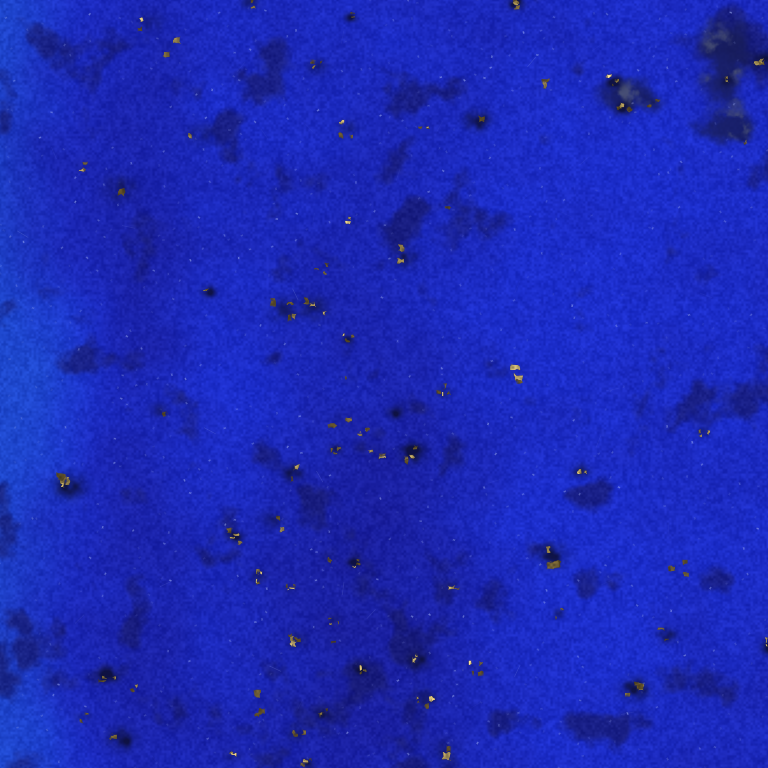
Reproduce this texture procedurally as a Shadertoy shader.

```glsl
// Polished lapis lazuli: mottled ultramarine with pyrite flecks, dark halos and pale dust.

float hash(vec2 p) {
    vec3 q = fract(p.xyx * 0.1031);
    q += dot(q, q.yzx + 33.33);
    return fract((q.x + q.y) * q.z);
}

vec2 hash2(vec2 p) {
    return vec2(hash(p + 17.3), hash(p + 91.7));
}

float noise(vec2 p) {
    vec2 i = floor(p), f = fract(p);
    f = f * f * (3.0 - 2.0 * f);
    return mix(mix(hash(i), hash(i + vec2(1, 0)), f.x),
               mix(hash(i + vec2(0, 1)), hash(i + vec2(1, 1)), f.x), f.y);
}

float fbm(vec2 p) {
    float sum = 0.0, amp = 0.53;
    for (int i = 0; i < 4; i++) {
        sum += amp * noise(p);
        p = mat2(1.6, 1.2, -1.2, 1.6) * p + 7.1;
        amp *= 0.5;
    }
    return sum;
}

float blob(vec2 p, vec2 centre, vec2 radius) {
    vec2 d = (p - centre) / radius;
    return exp(-dot(d, d));
}

// Cloudy grey inclusion near the upper right corner
float inclusion(vec2 p) {
    return blob(p, vec2(0.82, 0.875), vec2(0.045, 0.03))
         + blob(p, vec2(0.945, 0.92), vec2(0.04, 0.07))
         + 0.8 * blob(p, vec2(0.94, 0.83), vec2(0.055, 0.02));
}

// Chance of a pyrite cluster: a vein down the middle, few elsewhere
float richness(vec2 p) {
    return 0.03 + 0.34 * blob(p, vec2(0.49, 0.45), vec2(0.12, 0.6))
         + 0.05 * smoothstep(0.5, 0.1, p.y) + 0.3 * inclusion(p);
}

// x: gold coverage, y: dark halo, z: brightness of the gold
vec3 pyrite(vec2 p) {
    vec3 result = vec3(0);
    for (int i = 0; i < 9; i++) {
        vec2 cell = floor(p * 24.0) + vec2(i % 3 - 1, i / 3 - 1);
        vec2 centre = (cell + hash2(cell)) / 24.0;
        if (hash(cell + 5.5) > richness(centre)) continue;
        float size = mix(0.5, 1.25, pow(hash(cell + 41.0), 1.5));
        vec2 haloRadius = vec2(0.015, 0.012) * size;
        result.y = max(result.y, blob(p, centre, haloRadius) * hash(cell + 63.0));
        for (int j = 0; j < 4; j++) {
            vec2 seed = cell + float(j) * 13.7;
            if (hash(seed + 2.9) < 0.3) continue;
            vec2 offset = (hash2(seed + 8.0) - 0.5) * 0.025 * size;
            vec2 halfSize = mix(vec2(0.0014), vec2(0.0047, 0.004), hash2(seed + 29.0)) * size;
            vec2 wobble = vec2(noise(p * 260.0), noise(p * 260.0 + 50.0)) - 0.5;
            vec2 d = abs(p - centre - offset + wobble * 0.004) - halfSize;
            float grain = smoothstep(0.001, -0.001, max(d.x, d.y));
            result.z = mix(result.z, pow(hash(seed + 77.0), 2.5), grain);
            result.x = max(result.x, grain);
        }
    }
    return result;
}

// Short pale strokes, one per occupied cell
float dust(vec2 p, float cells, float chance, vec2 halfSize) {
    float cover = 0.0;
    for (int i = 0; i < 9; i++) {
        vec2 cell = floor(p * cells) + vec2(i % 3 - 1, i / 3 - 1);
        if (hash(cell + cells) > chance) continue;
        vec2 d = p - (cell + hash2(cell + cells)) / cells;
        float angle = 6.2832 * hash(cell + 3.3);
        d = mat2(cos(angle), sin(angle), -sin(angle), cos(angle)) * d;
        d = abs(d) - halfSize;
        float stroke = smoothstep(0.001, -0.001, max(d.x, d.y));
        cover = max(cover, stroke * mix(0.15, 0.8, pow(hash(cell + 9.1), 3.0)));
    }
    return cover;
}

void mainImage(out vec4 fragColor, in vec2 fragCoord) {
    vec2 p = fragCoord / iResolution.y;
    float cloud = fbm(p * 4.0 + 3.0) - 0.5;
    float mottle = fbm(p * 22.0) - 0.5;

    // Blue ground: deep vertical bands, lighter left edge
    float deep = 0.18 + 0.55 * blob(p, vec2(0.19, 0.5), vec2(0.07, 0.6))
               + 0.5 * blob(p, vec2(0.47, 0.2), vec2(0.16, 0.45))
               + 1.1 * cloud + 0.45 * mottle;
    vec3 color = mix(vec3(0.11, 0.18, 0.80), vec3(0.10, 0.12, 0.62), clamp(deep, 0.0, 1.2));
    float edge = smoothstep(0.13, -0.03, p.x + 0.12 * cloud + 0.03 * mottle);
    color = mix(color, vec3(0.12, 0.30, 0.81), 0.85 * edge);

    // Soft dark stains, more of them along the vein
    float stain = smoothstep(0.63, 0.82, fbm(p * 17.0 + 40.0) + 0.25 * richness(p));
    color = mix(color, vec3(0.09, 0.10, 0.42), 0.7 * stain);

    // Fine crystalline grain
    float grain = noise(p * 330.0) + 0.6 * noise(p * 150.0 + 20.0) - 0.8;
    color *= 1.0 + 0.13 * grain;
    color.rg += 0.035 * grain;

    // Grey inclusion with dark rims
    float cloudy = inclusion(p) * (0.35 + 1.3 * fbm(p * 35.0 + 9.0));
    color = mix(color, vec3(0.09, 0.11, 0.33), 0.8 * smoothstep(0.3, 0.9, cloudy));
    float chalk = smoothstep(0.45, 0.75, fbm(p * 50.0 + 70.0)) * smoothstep(0.4, 0.9, cloudy);
    color = mix(color, vec3(0.36, 0.39, 0.48), 0.7 * chalk);

    // Pale dust and a few hairline scratches
    float pale = dust(p, 85.0, 0.11, vec2(0.0014, 0.0009));
    pale = max(pale, 0.45 * dust(p, 22.0, 0.08, vec2(0.008, 0.0003)));
    color = mix(color, vec3(0.62, 0.68, 0.95), 0.75 * pale);

    // Pyrite in its dark halos
    vec3 flecks = pyrite(p);
    float halo = flecks.y * (0.4 + 1.2 * noise(p * 120.0));
    color = mix(color, vec3(0.05, 0.06, 0.22), clamp(halo, 0.0, 0.9));
    vec3 gold = mix(vec3(0.36, 0.29, 0.10), vec3(0.98, 0.87, 0.52), flecks.z);
    gold *= 0.75 + 0.5 * noise(p * 280.0 + 11.0);
    color = mix(color, gold, 0.92 * flecks.x);

    fragColor = vec4(clamp(color, 0.0, 1.0), 1.0);
}
```
